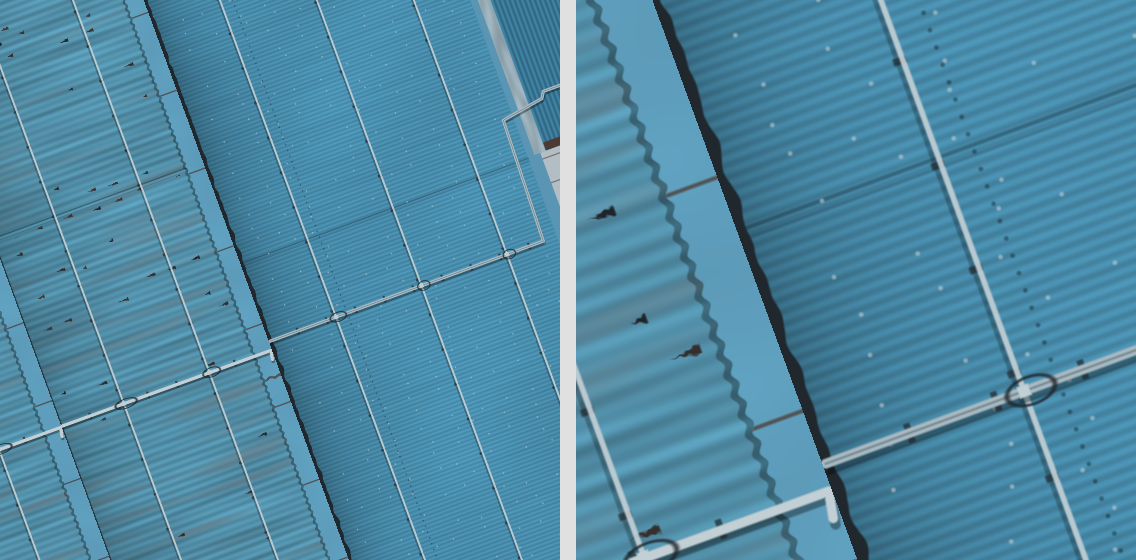
Left, the full canvas; right, a detail of the centre.
This texture is drawn by a three.js fragment shader. Its source:

```glsl
varying vec2 vUv;
const float TAU = 6.28319;
const float SOFT = 0.001;
const vec2 SLOPE = vec2(0.939, 0.344); // cosine, sine of roof angle
const float BAY_WIDTH = 0.4;
const float BAY_START = -0.159;
const float WIDE_RIB = 0.0125;
const float FINE_RIB = 0.0072;
const float CABLE_PERIOD = 0.1626;
const float CLIP_PERIOD = 0.066;
const float BRACKET_PERIOD = 0.055;
const float JOINT_PERIOD = 0.148;
const vec2 CHIP_CELL = vec2(0.05, 0.03);
const vec2 SCREW_CELL = vec2(0.052, 0.026);
const vec3 WEATHERED = vec3(0.32, 0.56, 0.66);
const vec3 CLEAN = vec3(0.285, 0.555, 0.68);
const vec3 GRIME = vec3(0.39, 0.49, 0.54);
const vec3 FLASHING = vec3(0.37, 0.62, 0.74);
const vec3 DEEP_BLUE = vec3(0.22, 0.46, 0.58);
const vec3 GUTTER = vec3(0.59, 0.67, 0.71);
const vec3 PALE = vec3(0.76, 0.81, 0.83);
const vec3 RUST = vec3(0.30, 0.23, 0.20);
const vec3 DARK = vec3(0.12, 0.14, 0.16);
vec3 color;

void paint(vec3 ink, float cover) { color = mix(color, ink, cover); }
void shade(float amount) { color *= 1.0 - amount; }
float hash(vec2 p) { return fract(sin(dot(p, vec2(127.1, 311.7))) * 43758.5); }
float corner(vec2 i, vec2 f) {
  float a = TAU * hash(i);
  return dot(vec2(cos(a), sin(a)), f);
}
float noise(vec2 p) {
  vec2 i = floor(p), f = fract(p), e = vec2(1.0, 0.0), w = f * f * (3.0 - 2.0 * f);
  return mix(mix(corner(i, f), corner(i + e, f - e), w.x),
    mix(corner(i + e.yx, f - e.yx), corner(i + 1.0, f - 1.0), w.x), w.y);
}
float band(float d, float r) { return 1.0 - smoothstep(r - SOFT, r + SOFT, abs(d)); }
float within(float x, float a, float b) { return band(x - 0.5 * (a + b), 0.5 * (b - a)); }
float nearest(float x, float period) { return (fract(x / period + 0.5) - 0.5) * period; }
vec2 scatter(vec2 p, vec2 cell, vec2 id) {
  vec2 jitter = vec2(hash(id), hash(id + 31.0)) - 0.5;
  return (fract(p / cell) - 0.5 - 0.5 * jitter) * cell;
}
float segment(vec2 p, vec2 a, vec2 b) {
  vec2 d = b - a;
  return length(p - a - d * clamp(dot(p - a, d) / dot(d, d), 0.0, 1.0));
}
float pipeDistance(vec2 p, vec2 q, float clean) {
  vec2 hook = vec2(0.398, 0.754), a = vec2(0.763, 0.738), b = vec2(0.77, 0.511);
  vec2 c = vec2(0.848, 0.498), d = vec2(0.855, 0.487);
  if (clean < 0.5) return min(segment(q, vec2(-0.2, 0.752), hook), segment(q, hook, vec2(0.395, 0.77)));
  float run = min(segment(p, vec2(0.243, 0.738), a), segment(p, a, b));
  return min(min(run, segment(p, b, c)), min(segment(p, c, d), segment(p, d, vec2(0.95, 0.487))));
}

void main() {
  // Roof frame: u across the bays, v down along them
  vec2 down = vec2(vUv.x, 1.0 - vUv.y);
  float u = dot(down, vec2(SLOPE.x, -SLOPE.y)), v = dot(down, SLOPE.yx);
  float bay = clamp(floor((u - BAY_START) / BAY_WIDTH), -1.0, 1.0);
  float x = u - BAY_START - bay * BAY_WIDTH;
  float clean = step(0.5, bay), worn = 1.0 - clean, middle = worn * step(-0.5, bay);
  vec2 p = vec2(u, v), q = vec2(x, v);

  // Ribbed sheets, streaks, shade and laps
  float rib = cos(TAU * v / mix(WIDE_RIB, FINE_RIB, clean));
  color = mix(WEATHERED, CLEAN, clean) * (1.0 + 0.07 * rib + 0.06 * noise(p * 5.0)
    + mix(0.2, 0.05, clean) * noise(vec2(u * 5.0, v * 85.0)));
  float grime = smoothstep(0.0, 0.5, noise(vec2(u * 4.0 + 9.0, v * 50.0)));
  paint(GRIME, worn * grime * (0.25 + 0.45 * v));
  shade(mix(0.17, 0.28, clean) * exp(-x / 0.06));
  float lap = v - mix(0.396, 0.59, clean);
  shade(0.3 * (clean + middle) * (band(lap, 0.0012) + 0.5 * band(lap - 0.006, 0.001)));

  // Paint chips, screws and punched line
  vec2 id = floor(p / CHIP_CELL), spot = scatter(p, CHIP_CELL, id);
  float density = 0.17 + 0.45 * smoothstep(0.2, 0.05, v) + 0.4 * smoothstep(0.04, 0.0, abs(lap));
  float size = mix(0.004, 0.011, hash(id + 7.0));
  float chip = band(spot.x, size) * band(spot.y + 0.002 * noise(p * 300.0), 0.0018 * (0.7 + spot.x / size));
  chip *= step(hash(id + 17.0), density * (1.0 - 0.5 * step(0.75, v)));
  paint(mix(DARK, RUST, hash(id + 3.0)), middle * chip);
  id = floor(p / SCREW_CELL);
  float screw = band(length(scatter(p, SCREW_CELL, id)), 0.0013);
  paint(PALE, 0.6 * clean * screw * step(hash(id + 5.0), 0.75));
  shade(0.35 * clean * band(length(vec2(x - 0.149, nearest(v, 0.011))), 0.0013));

  // Toothed flashing with rusty joints, then dark gap
  float edge = 0.369 + 0.0015 * rib;
  shade(0.3 * worn * within(x, edge - 0.005, edge));
  float rust = max(band(nearest(v - 0.1117, JOINT_PERIOD), 0.0012),
    middle * band(v - 0.802 + 0.012 * noise(p * 70.0), 0.003));
  vec3 strip = mix(FLASHING * (1.0 + 0.05 * noise(p * 14.0)), RUST, 0.75 * rust);
  paint(strip, worn * within(x, edge, 0.41));
  float gap = mix(0.0022, 0.0065 + 0.005 * noise(vec2(v * 55.0, 2.0)), clean);
  paint(DARK, (0.75 + 0.2 * clean) * within(x, -0.01, gap));

  // Far edge: flashing, next roof, gutter and box
  float upper = 1.0 - smoothstep(0.587, 0.589, v);
  paint(FLASHING * 0.95, within(u, 0.789 + 0.001 * rib, 1.2));
  vec3 deep = DEEP_BLUE * (1.0 + 0.13 * cos(TAU * u / 0.0085));
  paint(mix(deep, RUST, smoothstep(0.571, 0.574, v)), upper * within(u, 0.823, 1.2));
  paint(GUTTER * (1.0 + 0.2 * noise(p * vec2(90.0, 20.0))), upper * within(u, 0.801, 0.822));
  vec3 box = mix(PALE * 0.92, RUST, 0.6 * band(nearest(v - 0.6, 0.045), 0.001));
  paint(box, (1.0 - upper) * within(u, 0.812, 1.2));

  // Cables with clips
  float cableX = x - 0.1187 - 0.009 * clean, c = nearest(cableX, CABLE_PERIOD);
  float onRoof = 1.0 - step(mix(0.36, 0.54, clean), x);
  shade(0.25 * onRoof * band(c + 0.003, 0.0018));
  paint(DARK, 0.65 * onRoof * band(nearest(v, CLIP_PERIOD), 0.0022) * band(c + 0.002, 0.004));
  paint(PALE, 0.92 * onRoof * band(c, 0.0017));

  // Pipes, brackets and looped wire
  vec2 drop = vec2(0.0, 0.004), j = vec2(c, v - mix(0.753, 0.738, clean));
  float pipe = pipeDistance(p, q, clean);
  shade(0.35 * band(pipeDistance(p - drop, q - drop, clean), 0.003));
  paint(DARK, 0.7 * onRoof * band(nearest(x, BRACKET_PERIOD), 0.002) * band(j.y, 0.006));
  paint(mix(PALE, GUTTER, 0.6 * clean), band(pipe, 0.0029));
  paint(GRIME * 0.8, 0.6 * clean * band(pipe, 0.0006));
  float stretch = mix(0.45, 1.0, hash(vec2(floor(cableX / CABLE_PERIOD + 0.5), bay)));
  float loop = length((j - vec2(0.004, 0.001)) * vec2(stretch, 1.1)) - 0.009;
  paint(DARK, 0.8 * onRoof * band(loop, 0.0009));
  paint(PALE, onRoof * band(max(abs(j.x), abs(j.y)), 0.0035));
  gl_FragColor = vec4(color, 1.0);
}
```
